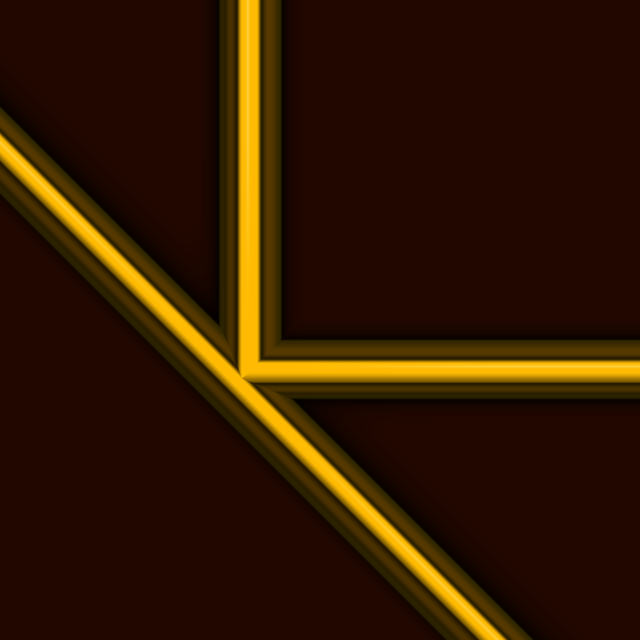
A WebGL 1 fragment shader for this background:

```glsl
precision highp float;
// Gilded mouldings on a dark maroon panel: a right-angled frame corner
// resting on a diagonal rail. Each strip is shaded from the signed offset
// across it, and the strip whose centre line is nearest is shown.

uniform vec2 u_resolution;

// Layout, in canvas units
const vec2 CORNER = vec2(0.3893, 0.4199);    // centre lines of the frame
const float DIAGONAL = 0.7705;               // x + y along the rail
const float FRAME_CORE = 0.0178;             // half widths of the gold
const float RAIL_CORE = 0.0158;
const vec2 UPRIGHT_RIM = vec2(0.0465, 0.0505); // outer and inner reach
const vec2 LEVEL_RIM = vec2(0.0430, 0.0490);
const vec2 RAIL_RIM = vec2(0.0520, 0.0440);
const float SOFT = 0.0025;                   // edge softness
const float STREAK_WIDTH = 0.0022;

// Colours
const vec3 PANEL = vec3(0.135, 0.028, 0.0);
const vec3 GOLD = vec3(1.0, 0.735, 0.01);
const vec3 OLD_GOLD = vec3(0.50, 0.36, 0.0);
const vec3 PALE_GOLD = vec3(1.0, 0.86, 0.36);
const vec3 BRONZE = vec3(0.335, 0.225, 0.0);
const vec3 OLIVE = vec3(0.19, 0.15, 0.0);
const vec3 GROOVE = vec3(0.09, 0.065, 0.0);

// Smooth bump of the given width around zero
float bump(float x, float width) {
  return exp(-x * x / (width * width));
}

// Bronze slope: t runs from the gold (0) to the rim (1)
vec3 slope(float t, float lit) {
  float rise = smoothstep(-0.05, 0.35, t);
  vec3 tone = mix(GROOVE, BRONZE, rise);
  tone = mix(tone, OLIVE, smoothstep(0.45, 0.95, t));
  float crease = bump(t - 0.66, 0.12) * (1.0 - lit);
  return tone * (1.0 - 0.3 * crease) * mix(0.86, 1.0, lit);
}

// Rounded gold core with a softer lower side and a thin light streak
vec3 core(float s, float halfWidth, float fade, float streakAt, float shine) {
  float low = smoothstep(-halfWidth, -halfWidth + fade, s);
  float high = smoothstep(halfWidth, halfWidth - 0.006, s);
  vec3 tone = mix(OLD_GOLD, GOLD, low * high);
  return mix(tone, PALE_GOLD, shine * bump(s - streakAt, STREAK_WIDTH));
}

// Signed distance outside the strip's rims
float rimDistance(float s, vec2 rim) {
  return max(s - rim.y, -s - rim.x);
}

// Full cross-section; s is positive on the lit side
vec3 moulding(float s, float halfWidth, vec2 rim, float fade,
              float streakAt, float shine, float blur) {
  float reach = s > 0.0 ? rim.y : rim.x;
  float t = (abs(s) - halfWidth) / (reach - halfWidth);
  vec3 side = slope(t, step(0.0, s));
  vec3 gold = core(s, halfWidth, fade, streakAt, shine);
  return mix(gold, side, smoothstep(-blur, blur, abs(s) - halfWidth));
}

// Dark halo cast on the panel beside a strip
float shadow(float distanceOut, float depth, float spread) {
  return 1.0 - depth * exp(-max(distanceOut, 0.0) / spread);
}

void main() {
  float side = min(u_resolution.x, u_resolution.y);
  vec2 p = (gl_FragCoord.xy - 0.5 * (u_resolution - side)) / side;
  float blur = max(SOFT, 0.75 / side);

  // Offsets across the frame and the rail
  vec2 q = p - CORNER;
  float frame = min(q.x, q.y);
  float rail = (p.x + p.y - DIAGONAL - 0.0005) * 0.70711;
  float level = smoothstep(-blur, blur, q.x - q.y);
  vec2 frameRim = mix(UPRIGHT_RIM, LEVEL_RIM, level);

  // Light streaks grow away from the junction
  float shine = smoothstep(0.06, 0.42, length(q));
  float frameStreak = mix(-0.002, 0.0075, level);
  float frameFade = mix(0.007, 0.017, level);
  vec3 frameTone = moulding(frame, FRAME_CORE, frameRim, frameFade,
                            frameStreak, 0.65 * shine, blur);
  vec3 railTone = moulding(rail, RAIL_CORE, RAIL_RIM, 0.013,
                           0.0045, 0.6 * shine, blur);

  // The frame stops at the rail's lower side
  float frameOut = max(rimDistance(frame, frameRim), -rail);
  float railOut = rimDistance(rail, RAIL_RIM);
  float nearer = smoothstep(-blur, blur, abs(frame) - abs(rail));
  float beyond = smoothstep(blur, -blur, rail + RAIL_CORE);
  vec3 strips = mix(frameTone, railTone, max(nearer, beyond));

  // Panel with contact shadows, then the strips over it
  float railSpread = rail > 0.0 ? 0.022 : 0.010;
  float railDepth = rail > 0.0 ? 0.85 : 0.60;
  float shade = shadow(frameOut, 0.9, 0.012) * shadow(railOut, railDepth, railSpread);
  float cover = smoothstep(blur, -blur, min(frameOut, railOut));
  gl_FragColor = vec4(mix(PANEL * shade, strips, cover), 1.0);
}
```
